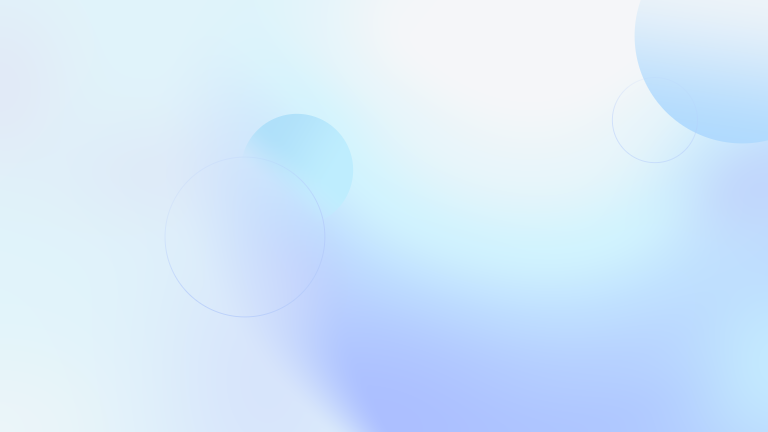
Write a WebGL 1 fragment shader that draws this background.

```glsl
precision highp float;
// Soft pastel backdrop: a bowl of blue light, a pale mist, two discs and two thin rings.

uniform vec2 u_resolution;

#define BOWL_CENTER vec2(1.227, 0.954)
#define BIG_DISC vec3(1.718, 0.917, 0.249)
#define SMALL_DISC vec3(0.6875, 0.6065, 0.130)
#define BIG_RING vec3(0.567, 0.4514, 0.185)
#define SMALL_RING vec3(1.516, 0.722, 0.0985)
#define RING_HALF_WIDTH 0.0011
#define RING_COLOR vec3(0.70, 0.79, 0.98)

// Signed distance to a circle given as (center, radius).
float circle(vec2 p, vec3 c) {
  return length(p - c.xy) - c.z;
}

// Antialiased coverage of the inside of a distance field.
float cover(float d) {
  return clamp(0.5 - d * u_resolution.y, 0.0, 1.0);
}

// Tints a base colour with a soft elliptical spot.
vec3 glow(vec3 base, vec2 p, vec2 center, vec2 size, vec3 tint, float strength) {
  vec2 q = (p - center) / size;
  return mix(base, tint, strength * exp(-dot(q, q)));
}

// White core fading outward through cyan to periwinkle.
vec3 bowl(vec2 p) {
  float d = length(p - BOWL_CENTER) - 0.15 * smoothstep(0.7, 1.0, p.y);
  vec3 c = vec3(0.96, 0.965, 0.975);
  c = mix(c, vec3(0.90, 0.96, 0.98), smoothstep(0.15, 0.43, d));
  c = mix(c, vec3(0.82, 0.955, 0.995), smoothstep(0.36, 0.56, d));
  c = mix(c, vec3(0.76, 0.89, 1.0), smoothstep(0.53, 0.70, d));
  c = mix(c, vec3(0.715, 0.82, 1.0), smoothstep(0.64, 0.83, d));
  c = mix(c, vec3(0.685, 0.78, 1.0), smoothstep(0.78, 0.96, d));
  c = glow(c, p, vec2(0.88, 0.0), vec2(0.32, 0.26), vec3(0.67, 0.74, 1.0), 0.8);
  c = glow(c, p, vec2(0.66, 0.34), vec2(0.13, 0.14), vec3(0.77, 0.82, 0.99), 0.7);
  c = glow(c, p, vec2(1.75, 0.55), vec2(0.17, 0.15), vec3(0.755, 0.83, 0.985), 0.9);
  return glow(c, p, vec2(1.80, 0.16), vec2(0.22, 0.26), vec3(0.77, 0.92, 0.995), 0.95);
}

// Pale mist on the left with faint lavender and white patches.
vec3 mist(vec2 p) {
  vec3 c = vec3(0.88, 0.955, 0.98);
  c = glow(c, p, vec2(0.0, 0.80), vec2(0.16, 0.20), vec3(0.885, 0.91, 0.965), 0.85);
  c = glow(c, p, vec2(0.36, 0.60), vec2(0.24, 0.14), vec3(0.87, 0.91, 0.97), 0.7);
  c = glow(c, p, vec2(0.0, 0.0), vec2(0.32, 0.20), vec3(0.925, 0.96, 0.975), 0.9);
  return glow(c, p, vec2(0.62, 0.12), vec2(0.26, 0.40), vec3(0.84, 0.89, 0.985), 0.9);
}

// Opacity of a thin ring that is clearest toward one direction.
float ring(vec2 p, vec3 c, vec2 clearSide, float strength) {
  float side = dot(p - c.xy, clearSide) / c.z;
  float line = cover(abs(circle(p, c)) - RING_HALF_WIDTH);
  return line * strength * mix(0.3, 1.0, smoothstep(-0.9, 0.5, side));
}

void main() {
  vec2 p = gl_FragCoord.xy / u_resolution.y;

  // Curved border between mist and bowl, crisp below and diffuse above.
  float border = 0.83 - 0.85 * p.y + 0.75 * p.y * p.y;
  float blur = 0.08 + 0.25 * p.y;
  vec3 color = mix(mist(p), bowl(p), smoothstep(-blur, blur, p.x - border));

  // Large corner disc, white above and blue below.
  vec2 q = p - BIG_DISC.xy;
  float rise = smoothstep(-0.27, 0.12, q.y + 0.15 * q.x);
  vec3 discColor = mix(vec3(0.69, 0.855, 0.995), vec3(0.93, 0.955, 0.975), rise);
  color = mix(color, discColor, cover(circle(p, BIG_DISC)));

  // Small cyan disc dissolving toward its lower left.
  q = p - SMALL_DISC.xy;
  float fade = smoothstep(-0.075, 0.03, dot(q, vec2(0.65, 0.76)));
  discColor = mix(vec3(0.69, 0.88, 0.98), vec3(0.745, 0.93, 0.995),
                  smoothstep(-0.12, 0.10, q.x - 0.6 * q.y));
  color = mix(color, discColor, fade * cover(circle(p, SMALL_DISC)));

  // Fine outlines.
  color = mix(color, RING_COLOR, ring(p, BIG_RING, vec2(0.5, -0.87), 0.75));
  color = mix(color, RING_COLOR, ring(p, SMALL_RING, vec2(-0.3, -0.95), 0.5));

  gl_FragColor = vec4(color, 1.0);
}
```
